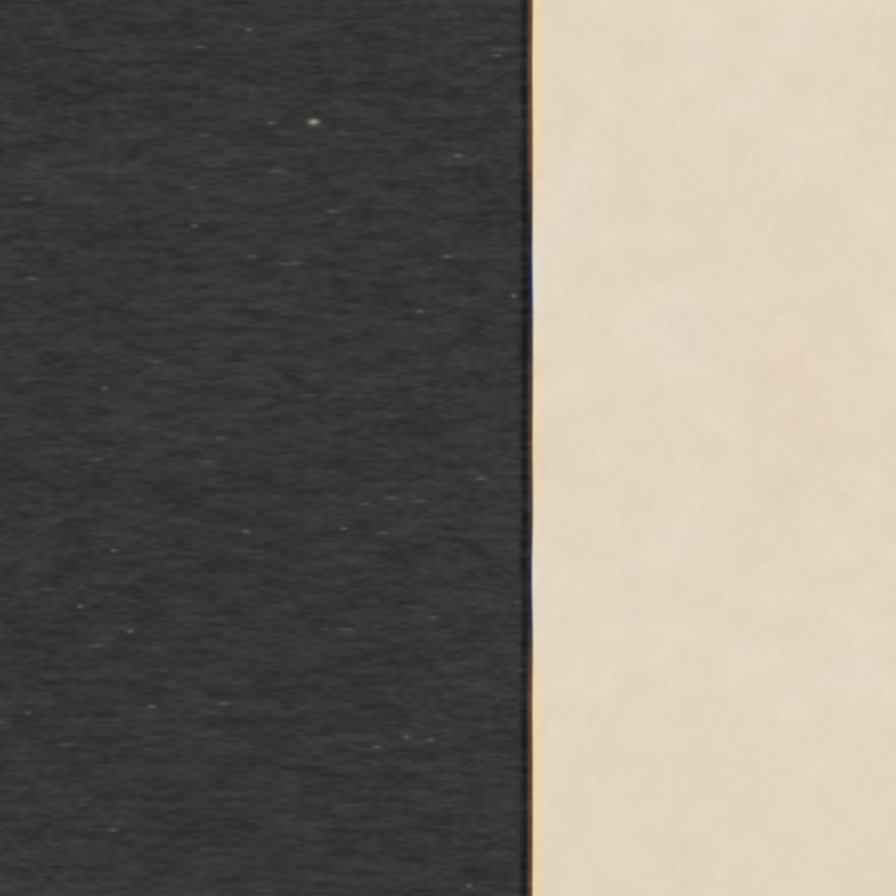
Write a WebGL 1 fragment shader that draws this texture.

```glsl
precision highp float;
uniform vec2 u_resolution;

#define EDGE_X 0.594
#define EDGE_SOFT 0.0022
#define CLOTH vec3(0.214, 0.213, 0.209)
#define PAPER vec3(0.893, 0.835, 0.760)
#define THREAD_GRAIN 0.075
#define PAPER_GRAIN 0.030
#define FLECK_CELLS vec2(20.0, 34.0)
#define FLECK_DENSITY 0.15

float hash(vec2 p) {
  vec3 q = fract(vec3(p.xyx) * 0.1031);
  q += dot(q, q.yzx + 33.33);
  return fract((q.x + q.y) * q.z);
}

float noise(vec2 p) {
  vec2 i = floor(p), f = fract(p);
  f = f * f * (3.0 - 2.0 * f);
  return mix(mix(hash(i), hash(i + vec2(1.0, 0.0)), f.x),
             mix(hash(i + vec2(0.0, 1.0)), hash(i + 1.0), f.x), f.y);
}

// Sum of three octaves, centred on zero
float grain(vec2 p) {
  float sum = 0.0, amp = 0.5;
  for (int i = 0; i < 3; i++) {
    sum += amp * (noise(p) - 0.5);
    p = p * 2.03 + 17.7;
    amp *= 0.6;
  }
  return sum;
}

// Sparse pale fibres, one candidate per cell
float flecks(vec2 uv) {
  vec2 home = floor(uv * FLECK_CELLS);
  float light = 0.0;
  for (int j = -1; j <= 1; j++) {
    for (int i = -1; i <= 1; i++) {
      vec2 cell = home + vec2(float(i), float(j));
      float present = step(hash(cell + 71.3), FLECK_DENSITY);
      vec2 centre = (cell + vec2(hash(cell + 5.1), hash(cell + 29.7))) / FLECK_CELLS;
      float size = hash(cell + 43.9);
      vec2 d = (uv - centre) / vec2(mix(0.005, 0.012, size), 0.0032);
      light += present * mix(0.16, 0.06, size) * exp(-2.0 * dot(d, d));
    }
  }
  return light;
}

vec3 clothColor(vec2 uv) {
  vec2 p = uv + vec2(0.0, 0.004 * noise(uv * 9.0));
  float threads = grain(p * vec2(34.0, 145.0));
  float fine = noise(p * vec2(110.0, 240.0) + 40.0) - 0.5;
  float broad = grain(uv * vec2(5.0, 11.0) + 8.0);
  vec3 color = CLOTH + THREAD_GRAIN * threads + 0.035 * fine + 0.02 * broad;
  color += flecks(uv) * vec3(1.0, 0.91, 0.76);
  // Brightest fleck
  vec2 d = (uv - vec2(0.350, 0.864)) / vec2(0.009, 0.005);
  return color + 0.42 * exp(-2.0 * dot(d, d)) * vec3(1.0, 0.95, 0.85);
}

vec3 paperColor(vec2 uv) {
  float mottle = grain(uv * 34.0 + 90.0);
  float broad = grain(uv * 8.0 + 60.0);
  float weave = noise(uv * vec2(190.0, 130.0)) - 0.5;
  vec3 color = PAPER + PAPER_GRAIN * mottle + 0.012 * weave;
  return color + broad * vec3(0.012, 0.022, 0.038);
}

// Soft band around a vertical line
float band(float x, float centre, float width) {
  float d = (x - centre) / width;
  return exp(-d * d);
}

void main() {
  vec2 uv = gl_FragCoord.xy / u_resolution;
  float soft = max(EDGE_SOFT, 0.75 / u_resolution.x);
  float edge = EDGE_X + 0.0012 * (noise(vec2(3.0, uv.y * 14.0)) - 0.5);

  // Warm fringe at both ends and the middle, cool fringe between
  float warm = smoothstep(0.72, 0.84, uv.y) + 1.0 - smoothstep(0.22, 0.32, uv.y);
  warm = max(warm, 0.7 * band(uv.y, 0.53, 0.12));
  float cool = band(uv.y, 0.68, 0.06) + 0.6 * band(uv.y, 0.35, 0.05);

  // Shadowed margin of the cloth
  vec3 cloth = clothColor(uv);
  float beads = 0.75 + 0.5 * (noise(vec2(uv.y * 150.0, 7.0)) - 0.5);
  cloth *= 1.0 - 0.55 * beads * band(uv.x, edge - 0.0085, 0.0048);
  float fringe = band(uv.x, edge - 0.003, 0.003);
  cloth += fringe * (warm * vec3(0.17, 0.06, 0.0) + cool * vec3(-0.08, -0.03, 0.08));

  // Tinted rim of the paper
  vec3 paper = paperColor(uv);
  float rim = band(uv.x, edge + 0.004, 0.005);
  paper += rim * (warm * vec3(0.05, 0.0, -0.10) + cool * vec3(-0.02, 0.02, 0.06));

  vec3 color = mix(cloth, paper, smoothstep(edge - soft, edge + soft, uv.x));
  gl_FragColor = vec4(clamp(color, 0.0, 1.0), 1.0);
}
```
